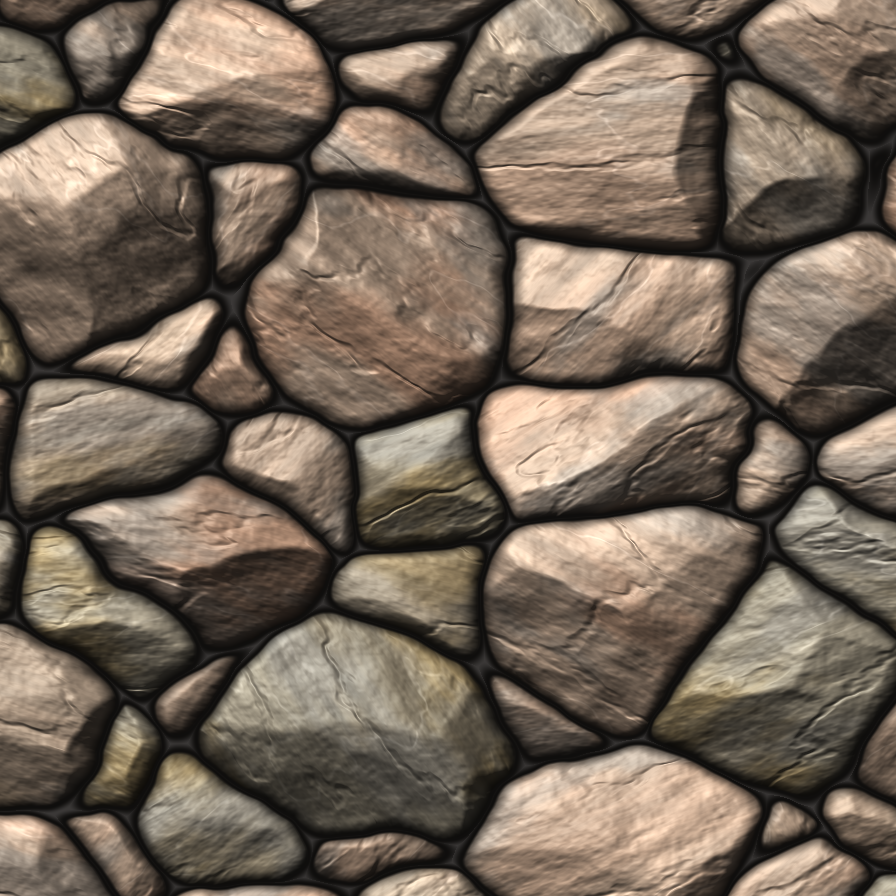
Write a Shadertoy shader that draws this texture.

```glsl
// A dry stone wall of rough, faceted boulders with dark gaps between them.
// Stones are the cells of a weighted Voronoi diagram; each one is carved from
// sloping planes, roughened with layered noise and lit from the upper left.

vec3 hash3(vec2 p) {
    vec3 q = fract(p.xyx * vec3(0.1031, 0.1030, 0.0973));
    q += dot(q, q.yxz + 33.33);
    return fract((q.xxy + q.yzz) * q.zyx);
}

float noise(vec2 p) {
    vec2 i = floor(p), f = fract(p);
    f = f * f * f * (f * (f * 6.0 - 15.0) + 10.0);
    float low = mix(hash3(i).x, hash3(i + vec2(1, 0)).x, f.x);
    float high = mix(hash3(i + vec2(0, 1)).x, hash3(i + vec2(1, 1)).x, f.x);
    return mix(low, high, f.y);
}

float fbm(vec2 p) {
    float sum = 0.0, amp = 0.516;
    for (int i = 0; i < 5; i++) {
        sum += amp * noise(p);
        p = mat2(1.6, 1.2, -1.2, 1.6) * p + 17.3;
        amp *= 0.5;
    }
    return sum;
}

float smin(float a, float b, float k) {
    float h = max(k - abs(a - b), 0.0) / k;
    return min(a, b) - h * h * k * 0.25;
}

// Site position in xy, weight (stone size) in z
vec3 stoneSite(vec2 cell) {
    vec3 h = hash3(cell + 40.0);
    return vec3(cell + 0.12 + 0.76 * h.xy, 0.9 * h.z * h.z);
}

// Coordinates along the bedding layers of one stone
vec2 strata(vec2 p, vec2 id) {
    vec3 h = hash3(id + 91.0);
    float a = (h.x - 0.5) * 2.4;
    return mat2(cos(a), -sin(a), sin(a), cos(a)) * p * vec2(0.7, 1.5) + h.yz * 50.0;
}

// Height of the stones; also gives the stone id and the distance to its border
float stoneHeight(vec2 p, out vec2 id, out float edge) {
    vec2 bend = vec2(noise(p * 1.7), noise(p * 1.7 + 31.0)) - 0.5;
    vec2 chip = vec2(noise(p * 6.0 + 5.0), noise(p * 6.0 + 63.0)) - 0.5;
    vec2 w = p + 0.16 * bend + 0.04 * chip;
    vec2 base = floor(w);

    // Owner of this point
    float best = 1e3;
    vec3 site = vec3(0);
    for (int y = -2; y <= 2; y++)
    for (int x = -2; x <= 2; x++) {
        vec2 cell = base + vec2(x, y);
        vec3 s = stoneSite(cell);
        float power = dot(w - s.xy, w - s.xy) - s.z;
        if (power < best) { best = power; site = s; id = cell; }
    }

    // Three tilted top planes, then one sloping face for each neighbour
    vec3 a = hash3(id + 11.0), b = hash3(id + 23.0), c = hash3(id + 57.0);
    vec2 r = w - site.xy;
    float cap = 0.15 + 0.2 * site.z;
    float h = smin(cap + dot(r, a.xy - 0.5) * 0.6,
                   cap + 0.03 + dot(r, b.xy - 0.5) * 1.4, 0.02);
    h = smin(h, cap + 0.05 + dot(r, vec2(c.x - 0.5, 0.3 + 0.5 * c.y)), 0.02);
    edge = 1.0;
    for (int y = -2; y <= 2; y++)
    for (int x = -2; x <= 2; x++) {
        vec2 cell = base + vec2(x, y);
        if (cell == id) continue;
        vec3 s = stoneSite(cell);
        float power = dot(w - s.xy, w - s.xy) - s.z;
        float d = (power - best) / (2.0 * length(s.xy - site.xy));
        float slope = 0.35 + 0.95 * hash3(id * 1.7 + cell * 3.1).x;
        edge = smin(edge, d, 0.13);
        h = smin(h, slope * d + 0.02, 0.03);
    }

    // Rounded rim and rough, layered surface
    float rim = 1.0 - clamp((edge - 0.015) / 0.11, 0.0, 1.0);
    vec2 q = strata(p, id);
    float ledge = abs(fbm(q * 1.3 + 8.0) - 0.5);
    return h - 0.055 * rim * rim + 0.085 * fbm(q * 2.2)
         + 0.016 * smoothstep(0.0, 0.05, ledge) + 0.006 * noise(p * 24.0);
}

vec3 stoneColor(vec2 p, vec2 id) {
    vec3 kind = hash3(id + 7.0);
    vec2 q = strata(p, id);
    float olive = smoothstep(0.6, 0.85, kind.x);
    vec3 color = mix(vec3(0.75, 0.645, 0.555), vec3(0.65, 0.61, 0.53), olive);
    float rust = smoothstep(0.42, 0.68, fbm(q * 1.4 + 3.0)) * kind.y;
    color = mix(color, vec3(0.79, 0.59, 0.47), 0.6 * rust * (1.0 - olive));
    float ochre = smoothstep(0.5, 0.7, fbm(q * 1.2 + 19.0)) * olive;
    color = mix(color, vec3(0.58, 0.47, 0.27), 0.6 * ochre);
    float slate = smoothstep(0.52, 0.7, fbm(q * 1.5 + 37.0));
    color = mix(color, vec3(0.59, 0.57, 0.54), 0.5 * slate);

    // Grain along the layers and thin pale veins
    color *= 0.76 + 0.48 * fbm(q * vec2(3.0, 8.0));
    float vein = 1.0 - smoothstep(0.0, 0.018, abs(fbm(q * 1.1 + 71.0) - 0.5));
    return (color + 0.09 * vein) * (0.92 + 0.16 * kind.z);
}

void mainImage(out vec4 fragColor, in vec2 fragCoord) {
    vec2 p = fragCoord / iResolution.y * vec2(5.4, 7.0) + 3.0;
    vec2 id, otherId;
    float edge, otherEdge, eps = 0.011;
    float h = stoneHeight(p, id, edge);
    float hx = stoneHeight(p + vec2(eps, 0), otherId, otherEdge);
    float hy = stoneHeight(p + vec2(0, eps), otherId, otherEdge);
    vec3 normal = normalize(vec3((h - hx) / eps, (h - hy) / eps, 1.0));

    // Sunlight, soft sheen and darkening towards the gaps
    float sun = max(dot(normal, normalize(vec3(-0.3, 0.58, 0.75))), 0.0);
    float open = smoothstep(-0.01, 0.10, edge);
    vec3 stone = stoneColor(p, id) * (0.20 + 0.86 * sun);
    stone += vec3(0.14, 0.15, 0.15) * pow(sun, 9.0);
    stone *= mix(0.3, 1.0, open);

    // Dark gaps, slate grey where they widen
    vec3 gap = mix(vec3(0.06, 0.055, 0.05), vec3(0.23, 0.22, 0.215),
                   smoothstep(0.01, -0.04, edge));
    fragColor = vec4(mix(gap, stone, smoothstep(0.012, 0.034, edge)), 1.0);
}
```
